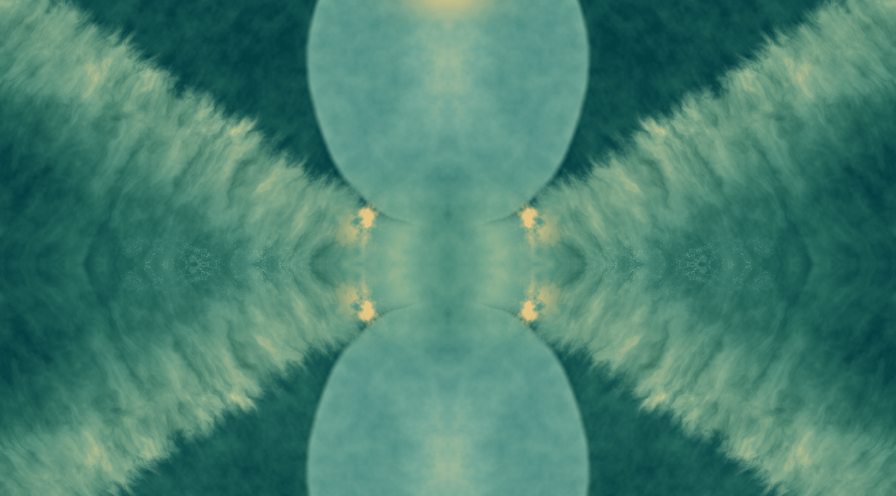
Write a WebGL 1 fragment shader that draws this background.

```glsl
precision highp float;
// Mirrored sea-green abstract: two pale lobes joined at a waist, flanked by
// feathered wings. The plane is folded into one quadrant, shapes come from an
// ellipse and a slanted line, and gradient noise sets the tone of one ramp.

uniform vec2 u_resolution;

#define AXIS_Y 0.467                 // height of the horizontal mirror axis
#define LOBE_Y 0.4225                // lobe centre above the axis
#define LOBE_RADIUS 0.286
#define LOBE_DROP 0.364              // lobe extent towards the axis
#define WING_SLOPE 0.675
#define WING_BASE 0.02
#define EMBER_POS vec2(0.164, 0.096)
#define FIBRE_SCALE vec2(13.0, 4.5)  // along and across the wing edge
#define THREAD_SCALE vec2(11.0, 50.0)

const vec3 DEEP  = vec3(0.01, 0.25, 0.26);
const vec3 TEAL  = vec3(0.14, 0.41, 0.36);
const vec3 SEA   = vec3(0.31, 0.56, 0.49);
const vec3 MIST  = vec3(0.46, 0.66, 0.56);
const vec3 CREAM = vec3(0.70, 0.76, 0.58);
const vec3 EMBER = vec3(0.95, 0.80, 0.52);

vec2 gradientAt(vec2 cell) {
  float h = fract(sin(dot(cell, vec2(127.1, 311.7))) * 43758.5);
  return vec2(cos(6.2832 * h), sin(6.2832 * h));
}

float noise(vec2 p) {
  vec2 i = floor(p), f = fract(p);
  vec2 u = f * f * f * (f * (f * 6.0 - 15.0) + 10.0);
  vec2 e = vec2(1.0, 0.0);
  float low = mix(dot(gradientAt(i), f), dot(gradientAt(i + e), f - e), u.x);
  float high = mix(dot(gradientAt(i + e.yx), f - e.yx),
                   dot(gradientAt(i + 1.0), f - 1.0), u.x);
  return mix(low, high, u.y);
}

float fbm(vec2 p) {
  float sum = 0.0, amp = 0.6;
  for (int i = 0; i < 5; i++) {
    sum += amp * noise(p);
    p = mat2(1.6, 1.2, -1.2, 1.6) * p + 7.3;
    amp *= 0.55;
  }
  return sum;
}

// Five colours spaced evenly over tones 0 to 1
vec3 ramp(float tone) {
  float t = clamp(tone, 0.0, 1.1) * 4.0;
  vec3 c = mix(DEEP, TEAL, clamp(t, 0.0, 1.0));
  c = mix(c, SEA, clamp(t - 1.0, 0.0, 1.0));
  c = mix(c, MIST, clamp(t - 2.0, 0.0, 1.0));
  return mix(c, CREAM, clamp(t - 3.0, 0.0, 1.4));
}

// Soft oval spot, 1 at its centre
float spot(vec2 p, vec2 centre, vec2 size) {
  vec2 d = (p - centre) / size;
  return exp(-dot(d, d));
}

void main() {
  // Fold into one quadrant, in units of the canvas height
  vec2 p = gl_FragCoord.xy / u_resolution.y;
  p -= vec2(0.5 * u_resolution.x / u_resolution.y, AXIS_Y);
  vec2 q = abs(p);

  // Wing axes: distance along the edge and depth below it
  vec2 edge = normalize(vec2(1.0, WING_SLOPE));
  float along = dot(q, edge);
  float depth = (WING_BASE + WING_SLOPE * q.x - q.y) * edge.x;
  vec2 wingPoint = vec2(along, depth);

  float cloud = fbm(q * 5.0 + 3.0);
  float grain = fbm(q * 26.0 + 11.0);
  vec2 warp = vec2(cloud, fbm(q * 6.0 + 19.0));
  float fibre = fbm(wingPoint * FIBRE_SCALE + 0.9 * warp);
  float hair = fbm(wingPoint * FIBRE_SCALE * 3.0 + 1.5 * warp + 31.0);

  // Dark corners with faint strands
  float darkTone = 0.06 + 0.14 * cloud + 0.16 * grain + 0.1 * hair;
  darkTone += 0.08 * (1.0 - smoothstep(-0.1, 0.1, p.y));
  vec3 color = ramp(darkTone);

  // Wings: bright feathered margin, dim outer middle
  float margin = exp(-pow((depth - 0.08) / 0.13, 2.0));
  float wingTone = 0.31 + 0.27 * margin + (0.25 + 0.3 * margin) * fibre;
  wingTone += 0.2 * cloud + 0.12 * grain + (0.1 + 0.22 * margin) * hair;
  wingTone -= 0.2 * smoothstep(0.5, 0.9, q.x) * smoothstep(0.1, 0.4, depth);
  float puffs = spot(q, vec2(0.47, 0.26), vec2(0.06, 0.05))
              + 0.8 * spot(q, vec2(0.61, 0.39), vec2(0.08, 0.05))
              + 0.7 * spot(q, vec2(0.88, 0.37), vec2(0.04, 0.03));
  wingTone += 0.24 * puffs * (0.7 + 1.2 * fibre + hair);

  // Pale horizontal threads near the axis
  float threadNoise = noise(q * THREAD_SCALE + vec2(2.0, 4.0) * grain + 2.0 * warp);
  float threadArea = smoothstep(0.2, 0.35, q.x) * (1.0 - smoothstep(0.6, 0.76, q.x));
  threadArea *= exp(-pow(q.y / 0.055, 2.0)) * clamp(0.6 + 2.0 * grain, 0.0, 1.0);
  wingTone += 0.2 * exp(-16.0 * abs(threadNoise)) * threadArea;
  float wing = smoothstep(-0.015, 0.045, depth + 0.05 * fibre + 0.04 * hair);
  vec3 wingColor = ramp(wingTone) + vec3(0.04, 0.0, -0.02) * margin;
  color = mix(color, wingColor, wing);

  // Lobes and waist: misty body, bluer spine, cream columns
  float reach = q.y < LOBE_Y ? LOBE_DROP : LOBE_RADIUS;
  vec2 lobePoint = vec2(q.x / LOBE_RADIUS, (q.y - LOBE_Y) / reach);
  float lobeDist = (length(lobePoint) - 1.0) * LOBE_RADIUS + 0.012 * cloud;
  float lobe = 1.0 - smoothstep(-0.009, 0.006, lobeDist);
  float aboveWaist = smoothstep(0.08, 0.24, q.y);
  float waist = 1.0 - smoothstep(0.11, 0.27, q.x + 0.12 * cloud + 0.06 * grain);
  waist *= max(smoothstep(-0.01, 0.03, depth), 1.0 - smoothstep(0.07, 0.13, q.y));
  float bodyTone = 0.61 + 0.2 * cloud + 0.17 * grain;
  bodyTone += 0.1 * exp(-pow(lobeDist / 0.018, 2.0)) * aboveWaist;
  bodyTone -= 0.13 * spot(q, vec2(0.0, 0.08), vec2(0.045, 0.24));
  bodyTone += 0.16 * spot(q, vec2(0.1, 0.03), vec2(0.05, 0.12));
  bodyTone += 0.26 * spot(q, vec2(0.0, 0.43), vec2(0.09, 0.16));
  vec3 body = ramp(bodyTone) + vec3(-0.01, 0.0, 0.03) * lobe * aboveWaist;
  color = mix(color, body, max(lobe, waist));

  // Warm embers at the wing roots and a glow at the top
  float ember = spot(q, EMBER_POS, vec2(0.022, 0.03))
              + 0.5 * spot(q, EMBER_POS + vec2(0.02, -0.03), vec2(0.045, 0.035));
  ember *= clamp(0.5 + 1.2 * hair + 2.0 * grain, 0.0, 1.0);
  float crown = 0.75 * spot(p, vec2(0.0, 0.55), vec2(0.09, 0.05));
  color = mix(color, EMBER, clamp(ember + crown, 0.0, 0.9));

  gl_FragColor = vec4(color, 1.0);
}
```
